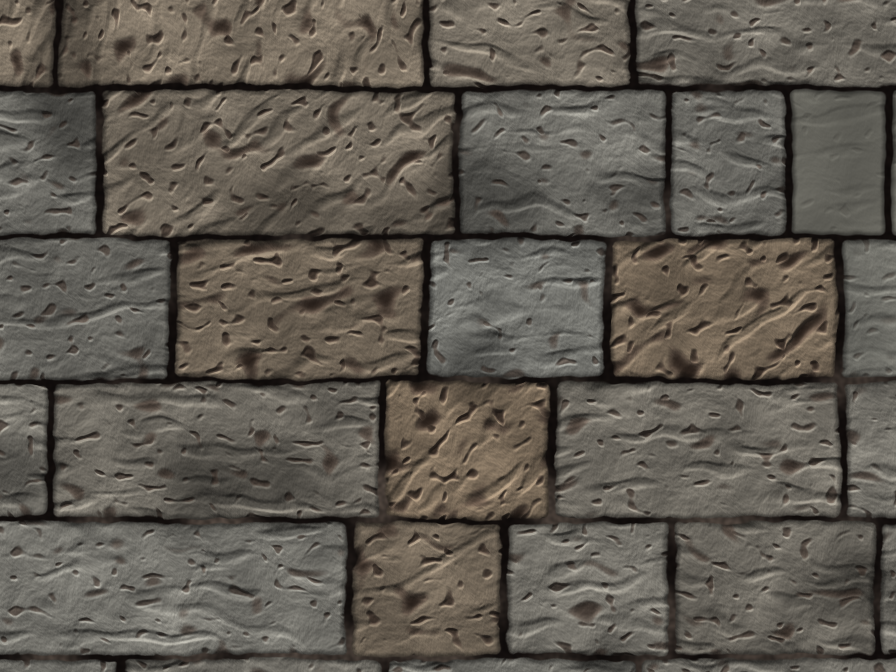
A Shadertoy shader for this texture:

```glsl
// Weathered ashlar wall: uneven courses of grey and ochre pitted limestone blocks.

// Course boundaries from top to bottom, in canvas heights.
const float COURSES[7] = float[7](1.1, 0.868, 0.647, 0.434, 0.226, 0.022, -0.2);

// Upright joints of each course; 2.0 lies beyond the canvas.
const float JOINTS[30] = float[30](
    0.085, 0.635, 0.940, 2.0, 2.0,
    0.150, 0.681, 0.995, 1.172, 1.323,
    0.259, 0.632, 0.905, 1.248, 2.0,
    0.075, 0.568, 0.821, 1.253, 2.0,
    0.521, 0.752, 1.000, 1.306, 2.0,
    0.180, 0.570, 0.950, 2.0, 2.0);

// Decay of each block: 1 is ochre and deeply pitted, below 0 is dressed smooth.
const float DECAY[36] = float[36](
    0.7, 0.7, 0.5, 0.3, 0.0, 0.0,
    0.1, 0.6, 0.1, 0.1, -0.9, -0.9,
    0.1, 0.8, 0.0, 0.95, -0.5, 0.0,
    0.2, 0.3, 1.0, 0.3, 0.2, 0.0,
    0.1, 0.8, 0.2, 0.3, 0.2, 0.0,
    0.1, 0.2, 0.1, 0.2, 0.0, 0.0);

vec2 hash2(vec2 p) {
    vec3 q = fract(p.xyx * vec3(0.1031, 0.1030, 0.0973));
    q += dot(q, q.yzx + 33.33);
    return fract((q.xx + q.yz) * q.zy);
}

float corner(vec2 cell, vec2 offset) {
    float angle = 6.2832 * hash2(cell).x;
    return dot(vec2(cos(angle), sin(angle)), offset);
}

// Gradient noise, roughly -0.7 to 0.7.
float noise(vec2 p) {
    vec2 i = floor(p), f = p - i, e = vec2(1, 0);
    vec2 u = f * f * f * (f * (f * 6.0 - 15.0) + 10.0);
    return mix(mix(corner(i, f), corner(i + e, f - e), u.x),
               mix(corner(i + e.yx, f - e.yx), corner(i + 1.0, f - 1.0), u.x), u.y);
}

// Surface height in x, depth of the eroded pits in y.
vec2 relief(vec2 p, float decay, vec2 seed) {
    float rough = 1.0 + 0.8 * min(decay, 0.0);
    vec2 q = p + 9.0 * seed + 20.0;
    q += 0.014 * vec2(noise(q * 17.0), noise(q * 17.0 + 50.0));

    // Grain
    float h = 0.0, amp = 0.42, freq = 12.0;
    for (int i = 0; i < 6; i++) {
        h += amp * noise(q * freq);
        freq *= 2.03;
        amp *= 0.6;
    }

    // Bedding grooves: level on sound blocks, slanted on many decayed ones
    float tilt = 0.25 * (seed.x - 0.5) + step(0.55, decay) * seed.y * 1.5;
    vec2 bed = mat2(cos(tilt), -sin(tilt), sin(tilt), cos(tilt)) * q;
    h -= 0.4 * smoothstep(0.08, 0.45, noise(bed * vec2(11.0, 42.0)));

    // Large hollows and small holes
    float worn = max(decay, 0.0);
    float pit = smoothstep(0.3 - 0.2 * worn, 0.62, noise(bed * vec2(19.0, 31.0) + 7.0));
    pit = max(pit, 0.7 * smoothstep(0.26 - 0.1 * worn, 0.5, noise(bed * vec2(44.0, 60.0))));
    pit *= rough * (0.55 + 0.45 * worn);
    return vec2(h * rough - 0.7 * pit, pit);
}

void mainImage(out vec4 fragColor, in vec2 fragCoord) {
    vec2 p = fragCoord / iResolution.xy * vec2(4.0 / 3.0, 1.0);
    vec2 w = p + 0.007 * vec2(noise(p * 6.0), noise(p * 6.0 + 31.0))
               + 0.004 * vec2(noise(p * 38.0), noise(p * 38.0 + 90.0));

    // Find the block
    int row = 0, col = 0;
    for (int i = 1; i < 6; i++) if (w.y < COURSES[i]) row = i;
    float left = -0.2, right = 1.6;
    for (int i = 0; i < 5; i++) {
        float joint = JOINTS[row * 5 + i];
        if (w.x > joint) { left = joint; col++; }
        else right = min(right, joint);
    }
    float decay = DECAY[row * 6 + col];
    vec2 seed = hash2(vec2(col, row) * 7.0 + 3.0);
    vec2 lo = vec2(left, COURSES[row + 1]), hi = vec2(right, COURSES[row]);

    // Relief lit from above
    vec2 surface = relief(p, decay, seed);
    float above = relief(p + vec2(-0.001, 0.003), decay, seed).x;
    float light = clamp(1.0 + 1.9 * (surface.x - above), 0.45, 1.5);

    // Rounded, chipped outline; negative inside the block
    vec2 d = abs(w - 0.5 * (lo + hi)) - 0.5 * (hi - lo) + vec2(0.012, 0.0105) + 0.002 * seed;
    float edge = length(max(d, 0.0)) + min(max(d.x, d.y), 0.0) - 0.008;
    edge -= 0.005 * surface.x;

    // Stone colour, soot and cavities
    vec3 stone = mix(vec3(0.425, 0.425, 0.405), vec3(0.45, 0.395, 0.33), max(decay, 0.0));
    stone = mix(stone, vec3(0.39, 0.385, 0.355), max(-decay, 0.0));
    stone *= 0.94 + 0.14 * seed.y + 0.22 * noise(p * 9.0 + seed * 5.0);
    stone *= 1.0 - 0.35 * smoothstep(0.12, 0.5, noise(p * 5.0 + 60.0)) * step(-0.1, decay);
    stone *= light * (1.0 + 0.22 * clamp(surface.x, -1.0, 0.6));
    stone = mix(stone, vec3(0.28, 0.23, 0.20) * light, 0.6 * smoothstep(0.05, 0.4, surface.y));
    stone = mix(stone, vec3(0.10, 0.07, 0.055), 0.75 * smoothstep(0.35, 0.95, surface.y));
    stone *= 1.0 - 0.4 * smoothstep(-0.009, 0.0, edge);

    // Open joints, partly filled with mortar lower down
    float fill = smoothstep(-0.05, 0.5, noise(p * 8.0 + 14.0) + 0.5 * (0.4 - p.y));
    vec3 gap = mix(vec3(0.06, 0.045, 0.04), vec3(0.27, 0.235, 0.21), fill);
    gap *= 1.0 + 0.4 * noise(p * 110.0);

    float aa = 1.2 / iResolution.y;
    fragColor = vec4(mix(stone, gap, smoothstep(-aa, aa, edge)), 1.0);
}
```
